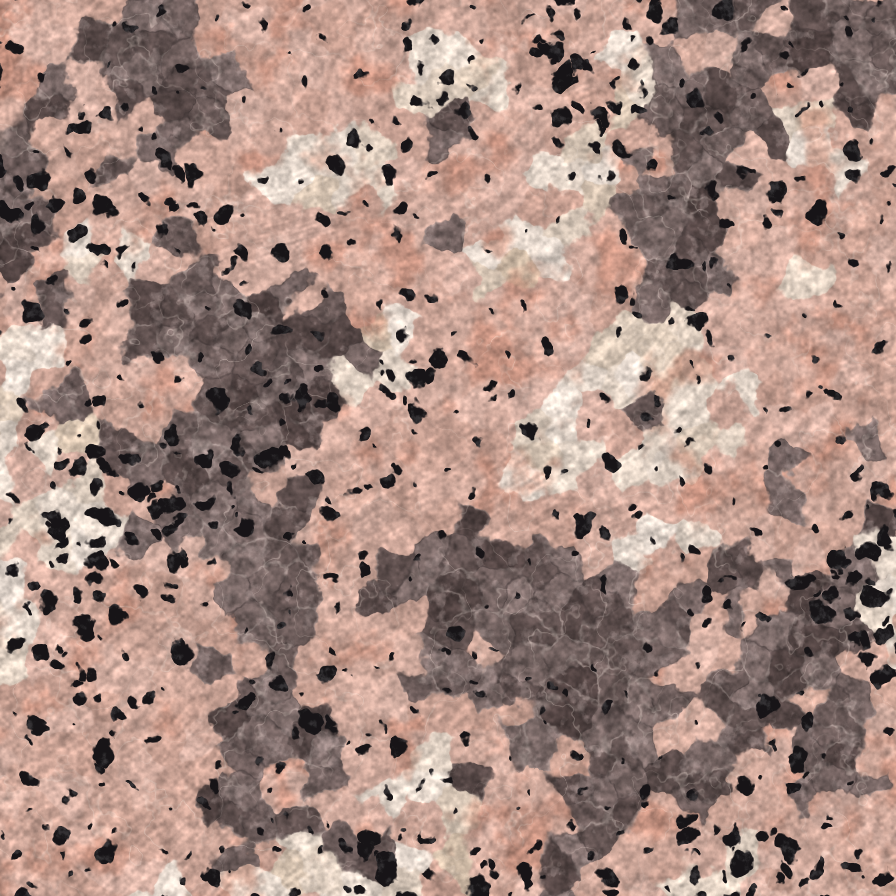
Reproduce this texture procedurally as a WebGL 1 fragment shader.

```glsl
precision highp float;
uniform vec2 u_resolution;

float hash(vec2 p) {
  return fract(sin(dot(p, vec2(127.1, 311.7))) * 43758.5453);
}

vec2 hash2(vec2 p) {
  return vec2(hash(p), hash(p + 57.3));
}

float noise(vec2 p) {
  vec2 i = floor(p), f = fract(p);
  f = f * f * (3.0 - 2.0 * f);
  return mix(mix(hash(i), hash(i + vec2(1, 0)), f.x),
             mix(hash(i + vec2(0, 1)), hash(i + vec2(1, 1)), f.x), f.y);
}

float fbm(vec2 p) {
  float sum = 0.0, amp = 0.533;
  for (int i = 0; i < 4; i++) {
    sum += amp * noise(p);
    p = mat2(1.6, 1.2, -1.2, 1.6) * p + 13.7;
    amp *= 0.5;
  }
  return sum;
}

// Grain colour in rgb, quartz flag in a
vec4 mineral(vec2 centre, vec2 id) {
  float tint = hash(id + 11.7), stray = hash(id + 23.1) - 0.5;
  if (fbm(centre * 6.5) + 0.2 * stray > 0.565)
    return vec4(mix(vec3(0.31, 0.255, 0.25), vec3(0.51, 0.44, 0.43), tint), 1.0);
  if (fbm(centre * 10.0 + 40.0) + 0.25 * stray > 0.635)
    return vec4(mix(vec3(0.81, 0.73, 0.65), vec3(0.91, 0.86, 0.82), sqrt(tint)), 0.0);
  return vec4(mix(vec3(0.77, 0.615, 0.56), vec3(0.84, 0.695, 0.645), tint), 0.0);
}

// Coverage of dark mica flecks, gathered in clumps
float flecks(vec2 p, float scale, float strays, float clumps) {
  vec2 base = floor(p * scale);
  float dist = 1.0;
  for (int y = -1; y <= 1; y++)
    for (int x = -1; x <= 1; x++) {
      vec2 id = base + vec2(x, y);
      vec2 centre = id + hash2(id + 5.0);
      float chance = strays + clumps * smoothstep(0.5, 0.95, noise(centre / scale * 9.0 + 90.0));
      float radius = mix(0.2, 0.56, hash(id + 31.0));
      if (hash(id + 77.0) < chance) dist = min(dist, length(p * scale - centre) - radius);
    }
  return 1.0 - smoothstep(-0.0012, 0.0012, dist / scale);
}

void main() {
  vec2 p = gl_FragCoord.xy / min(u_resolution.x, u_resolution.y);
  vec2 warp = vec2(fbm(p * 45.0), fbm(p * 45.0 + 70.0)) - 0.5;
  vec2 ragged = p + 0.028 * warp;

  // Packed grains, blended narrowly across their borders
  const float GRAINS = 28.0;
  vec2 g = ragged * GRAINS, base = floor(g);
  vec4 sum = vec4(0.0);
  float total = 0.0, nearest = 9.0, second = 9.0;
  for (int y = -1; y <= 1; y++)
    for (int x = -1; x <= 1; x++) {
      vec2 id = base + vec2(x, y);
      vec2 centre = id + hash2(id);
      float d = length(g - centre), weight = exp(-36.0 * d);
      sum += weight * mineral(centre / GRAINS, id);
      total += weight;
      second = min(second, max(nearest, d));
      nearest = min(nearest, d);
    }
  vec3 color = sum.rgb / total;
  float quartz = sum.a / total;
  float border = 1.0 - smoothstep(0.0, 0.14, second - nearest);

  // Feldspar: rusty stains and bent cleavage streaks
  float stain = smoothstep(0.54, 0.76, fbm(p * 22.0 + 20.0));
  color = mix(color, vec3(0.75, 0.51, 0.43), 0.55 * stain * (1.0 - quartz));
  vec2 bent = p + 0.08 * vec2(noise(p * 6.0), noise(p * 6.0 + 33.0));
  vec2 along = mat2(0.83, -0.56, 0.56, 0.83) * bent;
  float streak = noise(along * vec2(45.0, 210.0)) - 0.5;
  color *= 1.0 + 0.16 * streak * (1.0 - quartz);

  // Quartz: borders partly frosted, partly shadowed
  float frost = smoothstep(0.42, 0.65, fbm(p * 35.0 + 8.0));
  color = mix(color, mix(vec3(0.25, 0.21, 0.21), vec3(0.69, 0.63, 0.61), frost),
              0.5 * border * quartz);
  color = mix(color, vec3(0.64, 0.57, 0.56),
              0.4 * quartz * smoothstep(0.56, 0.74, fbm(p * 75.0 + 51.0)));

  // Hairline pale scratches
  float scratch = 1.0 - smoothstep(0.0, 0.025, abs(fbm(p * 26.0 + 61.0) - 0.5));
  color = mix(color, vec3(0.91, 0.85, 0.81), 0.32 * scratch * noise(p * 40.0 + 3.0));

  // Fine crystalline mottling
  float mottle = 0.45 * (fbm(p * 100.0) - 0.5) + 0.2 * (noise(p * 250.0) - 0.5);
  color *= 1.0 + mottle * (1.0 + 0.4 * quartz);

  // Black mica
  float mica = max(flecks(ragged, 46.0, 0.035, 0.46), flecks(ragged + 4.0, 100.0, 0.02, 0.06));
  vec3 black = vec3(0.09, 0.08, 0.09) + 0.12 * smoothstep(0.5, 0.8, fbm(p * 120.0 + 9.0));
  color = mix(color, black, mica);

  gl_FragColor = vec4(color, 1.0);
}
```
